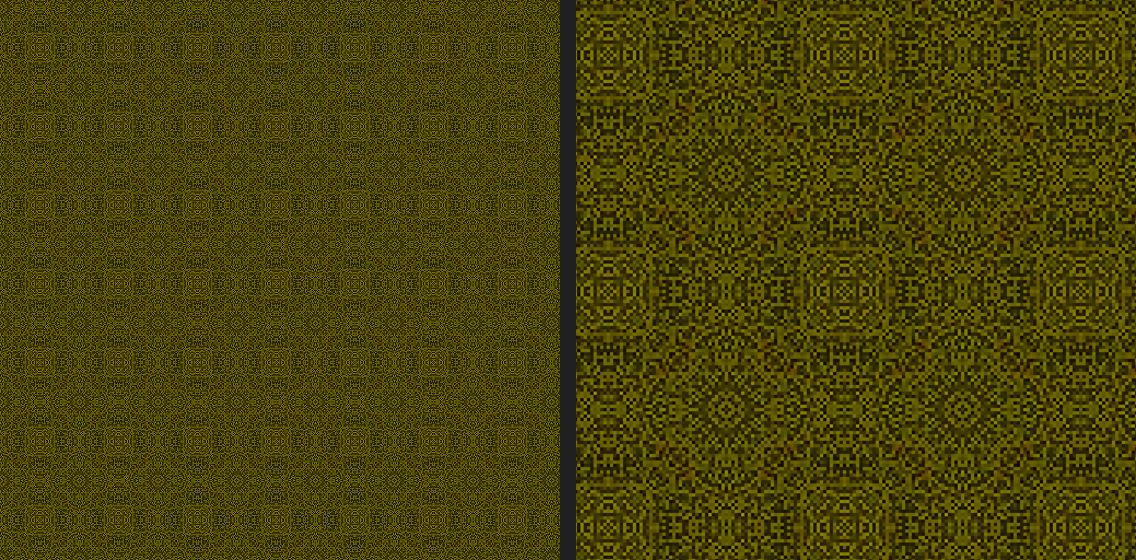
Left, the full canvas; right, a detail of the centre.
Give the GLSL for this pattern, as a three.js fragment shader.

```glsl
// Fine olive and yellow filigree: a kaleidoscopic tile, about 7.1 repeats each way.
// Each tile is a mosaic folded into eight mirrored wedges. Noise contours, sharpened
// against neighbouring cells, draw threads, rosettes and eyes of even brightness.

varying vec2 vUv;

float hash(vec2 p) {
  return fract(sin(dot(p, vec2(12.9898, 78.233))) * 43758.5453);
}

float noise(vec2 p) {
  vec2 i = floor(p);
  vec2 f = fract(p);
  f = f * f * (3.0 - 2.0 * f);
  return mix(mix(hash(i), hash(i + vec2(1.0, 0.0)), f.x),
             mix(hash(i + vec2(0.0, 1.0)), hash(i + 1.0), f.x), f.y);
}

// Mirror a mosaic cell into one wedge: x from 0 at the tile centre to 36, y <= x
vec2 foldTile(vec2 cell) {
  vec2 q = abs(mod(cell, 72.0) - 36.0);
  return vec2(max(q.x, q.y), min(q.x, q.y));
}

// Curling threads, overruled by rings around the points of symmetry
float filigree(vec2 cell) {
  vec2 q = foldTile(cell);
  float phase = 17.0 * noise(q * 0.48 + 3.7) + 1.8 * hash(q + 19.0);

  float centre = length(q);
  phase = mix(phase, 2.4 * centre + 1.5 * cos(8.0 * atan(q.y, q.x + 0.01)),
              exp(-centre * centre / 24.0));

  vec2 c = 36.0 - q;
  float corner = 0.5 * (c.x + c.y) + 0.4 * length(c);
  phase = mix(phase, 2.2 * corner + 2.0, exp(-corner * corner / 24.0));

  float eye = length(vec2(c.x * 1.5, q.y * 0.75));
  phase = mix(phase, 2.1 * eye + 1.0, exp(-eye * eye / 18.0));

  return 0.5 + 0.5 * cos(phase);
}

vec3 cellColor(vec2 cell) {
  vec2 q = foldTile(cell);
  vec2 place = cell / 512.0;

  // Subtract the neighbours, so that the threads stay crisp and the tone even
  float around = filigree(cell + vec2(1.0, 0.0)) + filigree(cell - vec2(1.0, 0.0))
               + filigree(cell + vec2(0.0, 1.0)) + filigree(cell - vec2(0.0, 1.0));
  float ink = 0.39 + 0.65 * (filigree(cell) - 0.5 - 0.17 * (around - 2.0));

  // Slightly lighter central block inside a faint dark frame
  ink += 0.03 * (1.0 - smoothstep(8.0, 18.0, length(q)));
  ink -= 0.04 * exp(-pow((q.x - 18.0) / 3.5, 2.0));
  ink = clamp(ink, 0.0, 1.0);
  vec3 color = mix(vec3(0.05, 0.025, 0.0), vec3(0.67, 0.645, 0.0), ink);

  // Gentle olive to russet drift, with small russet spots outside the frame
  float drift = noise(q * 0.35 + 11.0) - 0.5 + 0.2 * (noise(place * 9.0) - 0.5);
  color.rg += drift * vec2(0.03, -0.03) * (0.3 + ink);
  vec2 spotOffset = q - vec2(24.0, 16.0);
  color.g *= 1.0 - 0.2 * exp(-dot(spotOffset, spotOffset) / 4.0);

  // Pale grey flecks towards the middle of the top and bottom edges
  float zone = smoothstep(0.27, 0.36, abs(place.y - 0.5))
             * (1.0 - smoothstep(0.16, 0.30, abs(place.x - 0.5)));
  float cluster = (1.0 - smoothstep(2.0, 4.0, abs(q.x - 24.5)))
                * (1.0 - smoothstep(5.0, 9.0, q.y));
  float fleck = zone * cluster * step(0.55, hash(q + 7.0));
  color = mix(color, vec3(0.55, 0.55, 0.59) * ink, 0.7 * fleck);

  return max(color, 0.0);
}

void main() {
  // Blend neighbouring cells softly across their shared edges
  vec2 p = vUv * 512.0 - 0.5;
  vec2 i = floor(p);
  vec2 f = smoothstep(0.25, 0.75, fract(p));
  vec3 lower = mix(cellColor(i), cellColor(i + vec2(1.0, 0.0)), f.x);
  vec3 upper = mix(cellColor(i + vec2(0.0, 1.0)), cellColor(i + 1.0), f.x);
  gl_FragColor = vec4(mix(lower, upper, f.y), 1.0);
}
```
